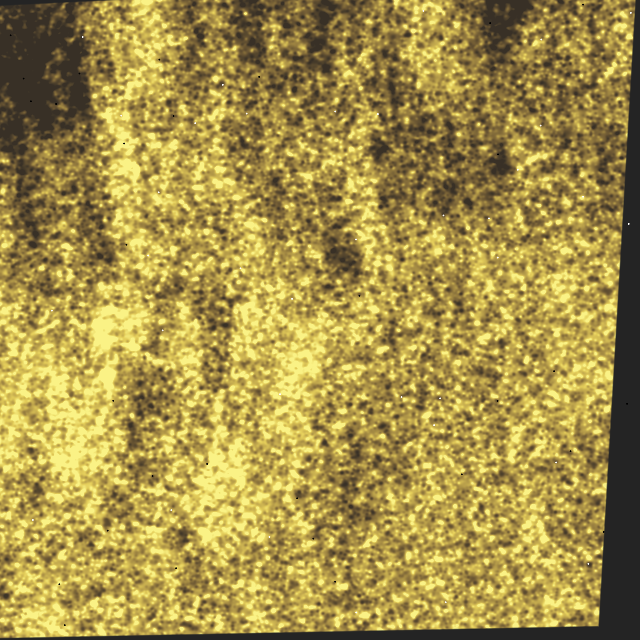
This texture is drawn by a Shadertoy shader. Its source:

```glsl
// Speckled golden scan: soft cellular grain over vertically drawn light and dark
// patches, calmer toward the lower right, on a slightly skewed sheet.
// Signed soft spots are summed at several scales, then sent through a colour ramp.

vec3 hash3(vec2 cell) {
    vec3 h = fract(cell.xyx * vec3(0.1031, 0.1030, 0.0973));
    h += dot(h, h.yxz + 33.33);
    return fract((h.xxy + h.yzz) * h.zyx);
}

// Cellular noise: one random signed spot per cell, roughly unit variance
float spots(vec2 p) {
    vec2 cell = floor(p);
    float sum = 0.0;
    for (int j = -1; j <= 1; j++)
    for (int i = -1; i <= 1; i++) {
        vec2 c = cell + vec2(i, j);
        vec3 h = hash3(c + 57.0);
        vec2 d = p - c - h.xy;
        sum += (2.0 * h.z - 1.0) * exp(-4.0 * dot(d, d));
    }
    return 2.75 * sum;
}

// Brightness of the broad patches and streaks, in ramp steps
float patches(vec2 p) {
    vec2 q = p + 0.012 * vec2(sin(p.y * 9.0) + 0.5 * sin(p.y * 23.0 + p.x * 8.0),
                              sin(p.x * 31.0));
    float streaks = 0.70 * spots(q * vec2(8.0, 3.5) + 3.0)
                  + 0.60 * spots(q * vec2(20.0, 6.0) + 41.0)
                  + 0.38 * spots(q * vec2(42.0, 24.0) + 90.0)
                  + 0.20 * spots(q * vec2(90.0, 8.0) + 170.0);
    float unrest = mix(0.25, 1.0, smoothstep(-0.45, 0.2, p.y - 0.8 * p.x));
    float trend = 2.85 - 1.2 * smoothstep(0.4, 1.0, p.y)
                - 0.4 * smoothstep(0.6, 0.9, p.x) * smoothstep(0.55, 0.8, p.y);
    float bands = 0.8 * cos(16.5 * (q.x - 0.04)) * smoothstep(0.55, 1.0, p.y);
    return trend + unrest * streaks - bands;
}

// Fine speckle, skewed so bright grains stand out
float speckle(vec2 p) {
    float g = 0.78 * spots(p * vec2(102.0, 120.0) + 11.0)
            + 0.55 * spots(p * vec2(175.0, 190.0) + 301.0);
    return g + 0.12 * (g * g - 1.0);
}

vec3 goldRamp(float tone) {
    vec3 steps[6] = vec3[6](
        vec3(0.22, 0.19, 0.15), vec3(0.42, 0.34, 0.20), vec3(0.60, 0.50, 0.25),
        vec3(0.75, 0.65, 0.30), vec3(0.89, 0.80, 0.35), vec3(0.98, 0.95, 0.52));
    vec3 color = steps[0];
    for (int i = 1; i < 6; i++)
        color = mix(color, steps[i], clamp(tone - float(i - 1), 0.0, 1.0));
    return color;
}

void mainImage(out vec4 fragColor, in vec2 fragCoord) {
    vec2 p = fragCoord / iResolution.xy;

    // Grain contrast grows with local brightness
    float base = patches(p);
    float contrast = clamp(0.45 + 0.27 * base, 0.35, 1.2);
    vec3 color = goldRamp(base + contrast * speckle(p));

    // Skewed sheet edges: right, bottom and upper left
    float inside = min(0.934 + 0.059 * p.y - p.x,
                   min(p.y - 0.003 - 0.02 * p.x, 0.991 + 0.05 * p.x - p.y));
    color = mix(vec3(0.14), color, smoothstep(-0.0015, 0.0015, inside));

    // Sparse stuck points, black or white
    vec2 cell = floor(p * 14.0);
    vec3 h = hash3(cell + 700.0);
    float dist = length(p * 14.0 - cell - 0.1 - 0.8 * h.xy) / 14.0;
    float dotMask = (1.0 - smoothstep(0.0008, 0.0020, dist)) * step(0.6, h.z);
    color = mix(color, vec3(step(0.8, h.z)), dotMask);

    fragColor = vec4(color, 1.0);
}
```
